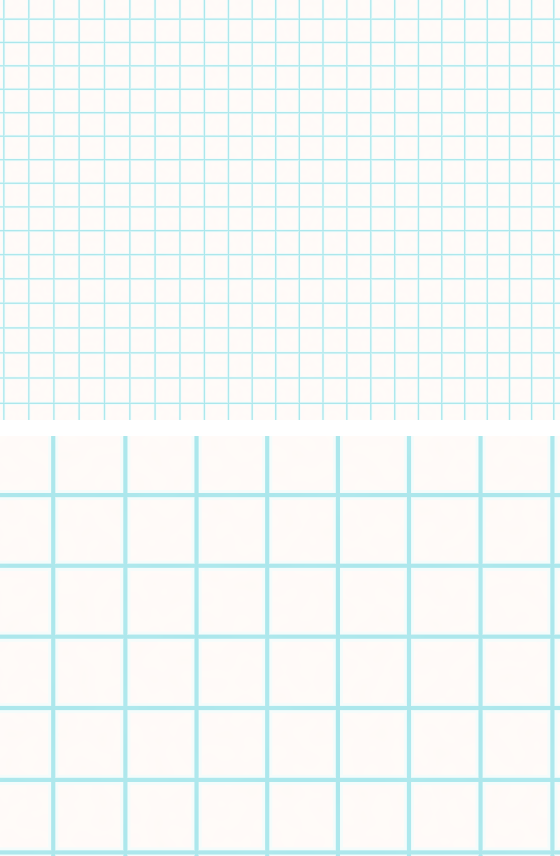
Top: the whole. Bottom: its middle third, enlarged.
Give the GLSL for this pattern, as a Shadertoy shader.

```glsl
const float TAU = 6.2831853;
const vec3 PAPER = vec3(1.0, 0.982, 0.972);
const vec3 HALO = vec3(0.955, 0.988, 0.986);
const vec3 INK = vec3(0.67, 0.905, 0.925);

vec2 hashGradient(vec2 cell) {
    float angle = TAU * fract(sin(dot(cell, vec2(127.1, 311.7))) * 43758.5);
    return vec2(cos(angle), sin(angle));
}

float gradientNoise(vec2 p) {
    vec2 cell = floor(p);
    vec2 f = fract(p);
    vec2 w = f * f * f * (f * (f * 6.0 - 15.0) + 10.0);
    vec2 e = vec2(0.0, 1.0);
    float a = dot(hashGradient(cell), f);
    float b = dot(hashGradient(cell + e.yx), f - e.yx);
    float c = dot(hashGradient(cell + e.xy), f - e.xy);
    float d = dot(hashGradient(cell + e.yy), f - e.yy);
    return mix(mix(a, b, w.x), mix(c, d, w.x), w.y);
}

// Position of a ruled line at fraction t; bow and sway make the spacing uneven
float linePosition(float t, float first, float span, float bow,
                   float sway, float cycles, float phase) {
    return first + span * t + bow * t * (1.0 - t)
         + sway * sin(TAU * cycles * t + phase);
}

float nearestLine(float x, int count, float first, float span, float bow,
                  float sway, float cycles, float phase) {
    float nearest = 1.0;
    for (int i = 0; i < count; i++) {
        float t = float(i) / float(count - 1);
        float position = linePosition(t, first, span, bow, sway, cycles, phase);
        nearest = min(nearest, abs(x - position));
    }
    return nearest;
}

float coverage(float distance, float halfWidth, float pixel) {
    return clamp((halfWidth - distance) / pixel + 0.5, 0.0, 1.0);
}

void mainImage(out vec4 fragColor, in vec2 fragCoord) {
    // Canvas widths, measured from the upper left
    float pixel = 1.0 / iResolution.x;
    vec2 p = vec2(fragCoord.x, iResolution.y - fragCoord.y) * pixel;

    // 24 upright and 17 level lines
    float upright = nearestLine(p.x, 24, 0.0074, 0.983, 0.0625, 0.0016, 2.14, -2.81);
    float level = nearestLine(p.y, 17, 0.0342, 0.686, -0.031, 0.0014, 1.0, 0.0);
    float d = min(upright, level);

    // Pale fringe, then ink with a faint change in strength
    float strength = 0.97 + 0.06 * gradientNoise(p * 30.0);
    vec3 color = PAPER + 0.004 * gradientNoise(p * 90.0);
    color = mix(color, HALO, coverage(d, 0.0030, pixel));
    color = mix(color, INK, strength * coverage(d, 0.00125, pixel));
    fragColor = vec4(color, 1.0);
}
```
